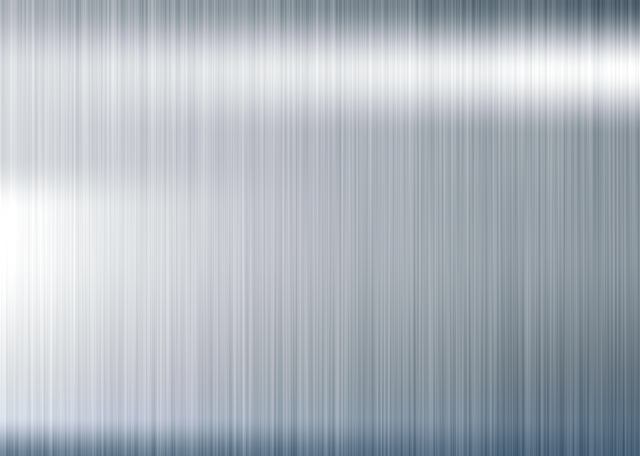
A WebGL 1 fragment shader for this texture:

```glsl
precision highp float;

uniform vec2 u_resolution;

// Pseudo-random unit gradient for a lattice point
vec2 gradient(vec2 cell) {
  vec3 p = fract(cell.xyx * vec3(0.1031, 0.1030, 0.0973));
  p += dot(p, p.yzx + 33.33);
  float angle = 6.28318 * fract((p.x + p.y) * p.z);
  return vec2(cos(angle), sin(angle));
}

float gradientNoise(vec2 p) {
  vec2 cell = floor(p);
  vec2 f = fract(p);
  vec2 w = f * f * f * (f * (f * 6.0 - 15.0) + 10.0);
  float a = dot(gradient(cell), f);
  float b = dot(gradient(cell + vec2(1.0, 0.0)), f - vec2(1.0, 0.0));
  float c = dot(gradient(cell + vec2(0.0, 1.0)), f - vec2(0.0, 1.0));
  float d = dot(gradient(cell + vec2(1.0, 1.0)), f - vec2(1.0, 1.0));
  return mix(mix(a, b, w.x), mix(c, d, w.x), w.y);
}

// Long vertical scratches: many across, few along
float brushing(vec2 uv, float across, float along, float seed) {
  return gradientNoise(vec2(uv.x * across, uv.y * along) + seed);
}

// Smooth curve through the left, middle and right tones
float acrossSheet(vec3 tones, float x) {
  return tones.x * (1.0 - x) * (1.0 - 2.0 * x)
       + tones.y * 4.0 * x * (1.0 - x)
       + tones.z * x * (2.0 * x - 1.0);
}

// Fade to the next reflection between two depths below the top edge
vec3 reflection(vec3 above, vec3 below, float start, float end, float depth) {
  return mix(above, below, smoothstep(start, end, depth));
}

float sheen(vec2 uv) {
  float depth = 1.0 - uv.y;
  vec3 topShade = vec3(0.69, 0.54, 0.36);
  vec3 brightBand = vec3(0.86, 0.91, 0.99);
  vec3 greyBody = vec3(0.855, 0.725, 0.58);
  vec3 leftGlow = vec3(1.02, 0.735, 0.585);
  vec3 lowerShade = vec3(0.88, 0.64, 0.42);
  vec3 bottomShade = vec3(0.48, 0.45, 0.37);

  vec3 tones = reflection(topShade, brightBand, 0.0, 0.155, depth);
  tones = reflection(tones, greyBody, 0.155, 0.30, depth);
  tones = reflection(tones, leftGlow, 0.34, 0.47, depth);
  tones = reflection(tones, lowerShade, 0.53, 0.92, depth);
  tones = reflection(tones, bottomShade, 0.91, 1.01, depth);
  return acrossSheet(tones, uv.x);
}

// Cool steel tint, strongest in the shadows
vec3 steel(float light, vec2 uv) {
  vec3 coolTint = vec3(-0.10, 0.01, 0.09);
  vec3 lavender = vec3(0.010, -0.006, 0.012);
  vec3 blueFoot = vec3(-0.025, 0.0, 0.035);
  float midtone = 1.0 - smoothstep(0.0, 0.13, abs(light - 0.76));
  float foot = 1.0 - smoothstep(0.0, 0.22, uv.y);
  return vec3(light) + coolTint * (1.0 - light)
       + lavender * midtone + blueFoot * foot;
}

void main() {
  vec2 uv = gl_FragCoord.xy / u_resolution;
  float light = sheen(uv);

  // Fine, medium and broad brush strokes
  float strokes = 0.100 * brushing(uv, 337.0, 1.3, 11.37)
                + 0.060 * brushing(uv, 171.0, 0.9, 47.61)
                + 0.035 * brushing(uv, 53.0, 0.7, 83.19);
  float strength = mix(1.25, 0.65, smoothstep(0.5, 1.0, light));
  light = min(light + strokes * strength, 1.0);

  gl_FragColor = vec4(clamp(steel(light, uv), 0.0, 1.0), 1.0);
}
```
